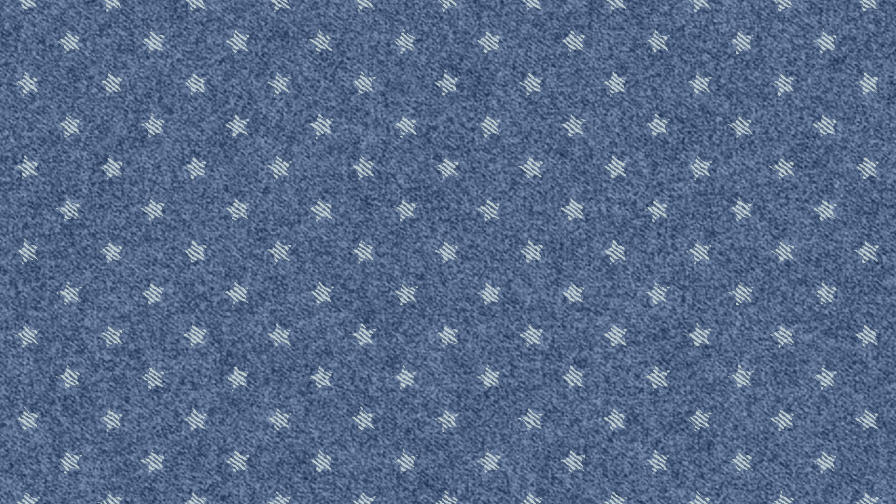
Reproduce this pattern procedurally as a Shadertoy shader.

```glsl
float hash(vec2 p) {
    vec3 q = fract(p.xyx * 0.1031);
    q += dot(q, q.yzx + 33.33);
    return fract((q.x + q.y) * q.z);
}

float noise(vec2 p) {
    vec2 cell = floor(p), f = fract(p);
    f = f * f * (3.0 - 2.0 * f);
    return mix(mix(hash(cell), hash(cell + vec2(1, 0)), f.x),
               mix(hash(cell + vec2(0, 1)), hash(cell + vec2(1, 1)), f.x), f.y);
}

// Signed distance to the edges of a five-pointed star, folded into one half arm
float starDistance(vec2 p, float outer, float inner, float tilt) {
    float sector = 6.283185 / 5.0;
    float angle = atan(p.y, p.x) - 1.570796 - tilt;
    angle = abs(mod(angle + 0.5 * sector, sector) - 0.5 * sector);
    vec2 q = length(p) * vec2(cos(angle), sin(angle));
    vec2 tip = vec2(outer, 0.0);
    vec2 edge = inner * vec2(cos(0.5 * sector), sin(0.5 * sector)) - tip;
    return dot(q - tip, normalize(vec2(edge.y, -edge.x)));
}

// Offset to the nearest point of a lattice with staggered rows
vec2 staggered(vec2 p) {
    vec2 corner = fract(p + 0.5) - 0.5;
    vec2 middle = fract(p) - 0.5;
    return dot(corner, corner) < dot(middle, middle) ? corner : middle;
}

void mainImage(out vec4 fragColor, in vec2 fragCoord) {
    // Six star pitches fill the canvas height
    vec2 p = fragCoord / iResolution.y * 6.0;
    float pixel = 6.0 / iResolution.y;

    // Twill runs down to the right, with short uneven threads
    float across = 0.75 * p.x + p.y;
    float along = p.x - 0.75 * p.y;
    float wobble = noise(p * 14.0 + 7.0) - 0.5;
    float twill = sin(6.283185 * (across * 17.0 + 0.35 * wobble));
    float fibre = noise(vec2(along * 26.0, across * 38.0) + 40.0);
    float speckle = noise(p * 44.0 + 90.0);
    float mottle = noise(p * 9.0) - 0.5;
    float cloud = noise(p * 2.5 + 60.0) - 0.5;

    // Faded indigo cloth
    float shade = 0.5 + 0.75 * (fibre - 0.5) + 0.65 * (speckle - 0.5)
                + 0.18 * mottle + 0.1 * cloud + 0.09 * twill;
    vec3 color = mix(vec3(0.17, 0.25, 0.38), vec3(0.47, 0.55, 0.68), shade);

    // Pale stars printed on the raised threads, ragged at the rim
    float d = starDistance(staggered(p - vec2(1.0 / 3.0, 0.0)), 0.152, 0.08, 0.22);
    d += 0.03 * (fibre - 0.5);
    float cover = 1.0 - smoothstep(-0.7 * pixel, 0.7 * pixel, d);
    float thread = smoothstep(-0.7, 0.6, twill + 1.2 * (speckle - 0.5));
    color = mix(color, vec3(0.77, 0.83, 0.84), cover * mix(0.22, 0.92, thread));

    fragColor = vec4(clamp(color, 0.0, 1.0), 1.0);
}
```
